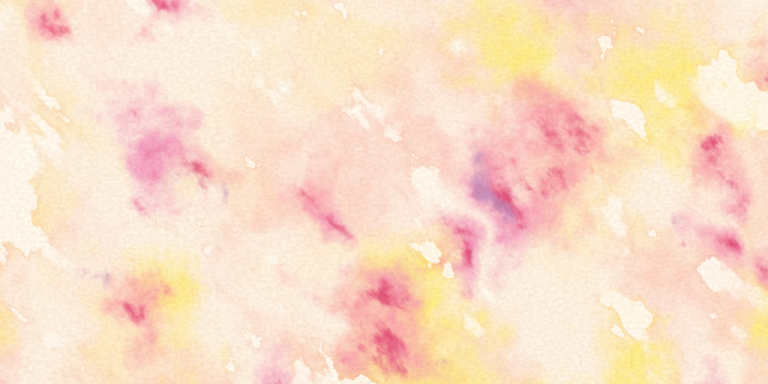
This texture is drawn by a Shadertoy shader. Its source:

```glsl
const vec3 CREAM  = vec3(0.988, 0.936, 0.875);
const vec3 PAPER  = vec3(0.994, 0.966, 0.922);
const vec3 STRAW  = vec3(0.988, 0.902, 0.710);
const vec3 PEACH  = vec3(0.985, 0.790, 0.735);
const vec3 YELLOW = vec3(0.990, 0.915, 0.520);
const vec3 CORAL  = vec3(0.975, 0.640, 0.670);
const vec3 ROSE   = vec3(0.950, 0.600, 0.730);
const vec3 CRIMSON = vec3(0.870, 0.270, 0.440);
const vec3 VIOLET = vec3(0.740, 0.570, 0.740);

vec2 hash2(vec2 p) {
    vec3 q = fract(p.xyx * vec3(0.1031, 0.1030, 0.0973));
    q += dot(q, q.yzx + 33.33);
    return fract((q.xx + q.yz) * q.zy);
}

float corner(vec2 cell, vec2 offset) {
    return dot(2.0 * hash2(cell) - 1.0, offset);
}

float gradientNoise(vec2 p) {
    vec2 i = floor(p), f = p - i;
    vec2 u = f * f * f * (f * (f * 6.0 - 15.0) + 10.0);
    vec2 e = vec2(1.0, 0.0);
    float low  = mix(corner(i, f), corner(i + e, f - e), u.x);
    float high = mix(corner(i + e.yx, f - e.yx), corner(i + 1.0, f - 1.0), u.x);
    return mix(low, high, u.y);
}

// Layered noise; roughness sets the share of the fine layers
float fbm(vec2 p, float roughness) {
    float sum = 0.0, amp = 1.0;
    for (int i = 0; i < 5; i++) {
        sum += amp * gradientNoise(p);
        p = mat2(1.6, 1.2, -1.2, 1.6) * p + 19.7;
        amp *= roughness;
    }
    return sum;
}

// Scattered dabs of paint: 1 at a centre, 0 at the rim, negative outside
float dabs(vec2 p, float cellSize, float radius, float keep, float seed) {
    p /= cellSize;
    vec2 home = floor(p);
    float best = -1.0;
    for (int y = -1; y <= 1; y++)
    for (int x = -1; x <= 1; x++) {
        vec2 id = home + vec2(x, y);
        vec2 rnd = hash2(id + seed);
        float size = radius * (0.55 + 0.7 * hash2(id + seed + 31.0).y);
        float d = length(p - id - 0.1 - 0.8 * rnd) / size;
        if (hash2(id + seed + 57.0).x < keep) best = max(best, 1.0 - d);
    }
    return best;
}

// Frame running down to the right, stretched along that direction
vec2 slanted(vec2 p, float stretch) {
    return vec2(dot(p, vec2(0.64, -0.77)) / stretch, dot(p, vec2(0.77, 0.64)));
}

// Unpainted paper: positive inside, with ragged borders
float dryPaper(vec2 p) {
    float patches = fbm(slanted(p, 2.2) * 4.2 + 41.0, 0.55) - 0.27;
    float flecks = 0.6 * (fbm(slanted(p, 1.4) * 12.0 + 73.0, 0.5) - 0.47);
    return max(patches, flecks) + 0.10 * fbm(p * 20.0, 0.6);
}

vec3 paperGrain(vec3 color, vec2 p) {
    float tooth = gradientNoise(p * vec2(75.0, 115.0)) + 0.9 * gradientNoise(p * 128.0 + 9.0);
    return color * (1.0 + tooth * vec3(0.030, 0.044, 0.052));
}

void mainImage(out vec4 fragColor, in vec2 fragCoord) {
    vec2 p = fragCoord / iResolution.y + 3.0;

    // Bleeding of the wet paint
    vec2 bleed = vec2(fbm(p * 4.5, 0.55), fbm(p * 4.5 + 27.0, 0.55));
    vec2 flow = slanted(p + 0.14 * bleed, 1.5);
    float ragged = fbm(p * 9.0 + 13.0, 0.62);
    float mottle = 1.0 + 0.45 * fbm(p * 17.0 + 5.0, 0.65);

    // Broad pale washes
    float straw = smoothstep(-0.2, 0.5, fbm(flow * 3.0 + 11.0, 0.5));
    float peach = smoothstep(-0.18, 0.50, fbm(flow * 3.2 + 33.0, 0.5));
    vec3 color = mix(CREAM, STRAW, clamp(0.85 * straw * mottle, 0.0, 1.0));
    color = mix(color, PEACH, clamp(0.68 * peach * mottle, 0.0, 1.0));

    // Yellow dabs
    float yellow = smoothstep(0.05, 0.9, dabs(flow, 0.32, 0.55, 0.65, 7.0) + 0.35 * ragged);
    color = mix(color, YELLOW, clamp(0.9 * yellow * mottle, 0.0, 1.0));

    // Pink dabs with small saturated hearts
    float body = dabs(flow, 0.27, 0.55, 0.72, 22.0);
    float pink = smoothstep(0.02, 0.95, body + 0.42 * ragged);
    float streaks = fbm(slanted(p, 1.8) * 13.0 + 3.0, 0.6);
    float heart = smoothstep(0.62, 1.25, body + 0.75 * streaks);
    vec3 pinkHue = mix(CORAL, ROSE, smoothstep(-0.2, 0.2, gradientNoise(p * 2.3 + 8.0)));
    color = mix(color, pinkHue, clamp(0.88 * pink * mottle, 0.0, 1.0));
    color = mix(color, CRIMSON, 0.85 * heart);

    // Rare violet touches inside the pink
    float violet = smoothstep(0.05, 0.8, dabs(flow, 0.17, 0.32, 0.14, 64.0) + 0.3 * ragged);
    color = mix(color, VIOLET, 0.7 * violet * smoothstep(0.05, 0.4, pink));

    // Dry paper, crisp or soft at its border, with pigment gathered outside
    float dry = dryPaper(p) - 0.35 * max(body, 0.0);
    float softness = mix(0.02, 0.22, smoothstep(-0.12, 0.22, gradientNoise(p * 4.5 + 51.0)));
    float bare = smoothstep(-softness, softness, dry);
    float rim = exp(-abs(dry + 0.03) / 0.03) * (1.0 - bare);
    color *= 1.0 - rim * vec3(0.01, 0.05, 0.07);
    color = mix(color, PAPER, 0.9 * bare);

    fragColor = vec4(clamp(paperGrain(color, p), 0.0, 1.0), 1.0);
}
```
